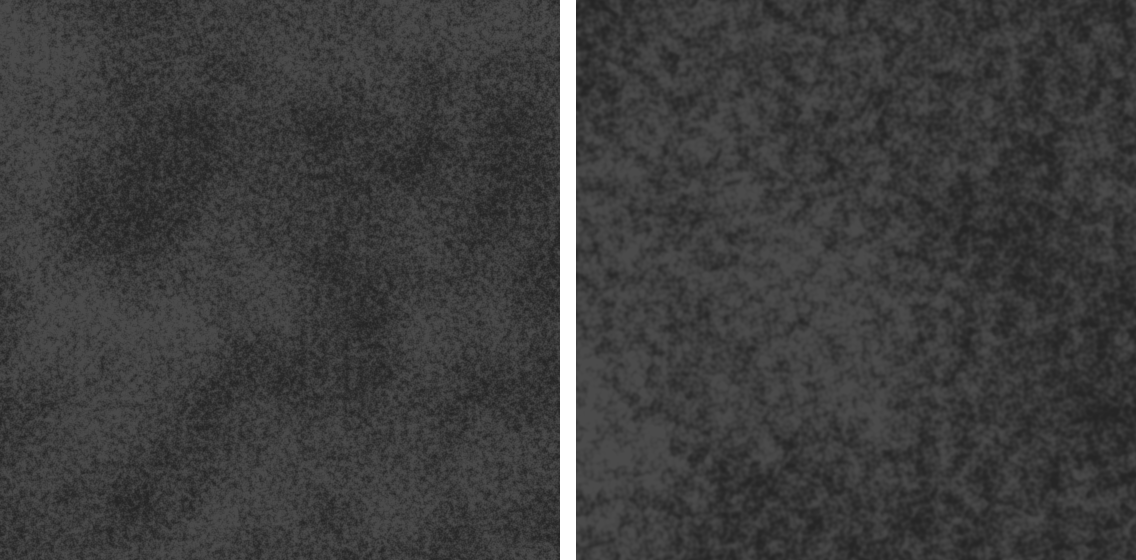
Left: the whole. Right: its middle third, enlarged.
This texture is drawn by a WebGL 2 fragment shader. Its source:

```glsl
#version 300 es
precision highp float;

#define DARK_GREY 0.145
#define LIGHT_GREY 0.295
#define TONE_BIAS 0.57
#define CLOUD_SCALE 3.2
#define CLOUD_GAIN 0.70
#define CLOUD_AMOUNT 0.36
#define GRAIN_SCALE 76.0
#define GRAIN_GAIN 0.92
#define GRAIN_AMOUNT 0.42

uniform vec2 u_resolution;
out vec4 fragColor;

// Integer lattice hash, returned as a unit gradient
vec2 latticeGradient(vec2 cell) {
    uvec2 q = uvec2(ivec2(cell));
    uint h = q.x * 1597334677u ^ q.y * 3812015801u;
    h = (h ^ (h >> 16)) * 2246822519u;
    h = (h ^ (h >> 13)) * 3266489917u;
    h ^= h >> 16;
    float angle = float(h & 65535u) / 65536.0 * 6.28319;
    return vec2(cos(angle), sin(angle));
}

float gradientNoise(vec2 p) {
    vec2 cell = floor(p);
    vec2 f = p - cell;
    vec2 blend = f * f * f * (f * (f * 6.0 - 15.0) + 10.0);
    float a = dot(latticeGradient(cell), f);
    float b = dot(latticeGradient(cell + vec2(1, 0)), f - vec2(1, 0));
    float c = dot(latticeGradient(cell + vec2(0, 1)), f - vec2(0, 1));
    float d = dot(latticeGradient(cell + vec2(1, 1)), f - vec2(1, 1));
    return mix(mix(a, b, blend.x), mix(c, d, blend.x), blend.y);
}

// Octaves turn against each other; those finer than a pixel fade out
float fractalNoise(vec2 p, float frequency, float gain, int octaves, float pixel) {
    const mat2 turn = mat2(0.8, 0.6, -0.6, 0.8);
    float sum = 0.0;
    float weight = 1.0;
    for (int i = 0; i < octaves; i++) {
        float visible = 1.0 - smoothstep(0.7, 1.2, frequency * pixel);
        sum += weight * visible * gradientNoise(p * frequency + 17.3 * float(i + 1));
        p = turn * p;
        frequency *= 2.0;
        weight *= gain;
    }
    return sum;
}

void main() {
    float pixel = 1.0 / min(u_resolution.x, u_resolution.y);
    vec2 uv = gl_FragCoord.xy * pixel;

    // Broad ragged stains
    float clouds = fractalNoise(uv, CLOUD_SCALE, CLOUD_GAIN, 5, pixel);

    // Fine speckle
    float grain = fractalNoise(uv + 3.7, GRAIN_SCALE, GRAIN_GAIN, 3, pixel);

    // Soft limits flatten the lightest and darkest areas
    float tone = TONE_BIAS + CLOUD_AMOUNT * clouds + GRAIN_AMOUNT * grain;
    float grey = mix(DARK_GREY, LIGHT_GREY, smoothstep(0.0, 1.0, tone));
    fragColor = vec4(vec3(grey), 1.0);
}
```
